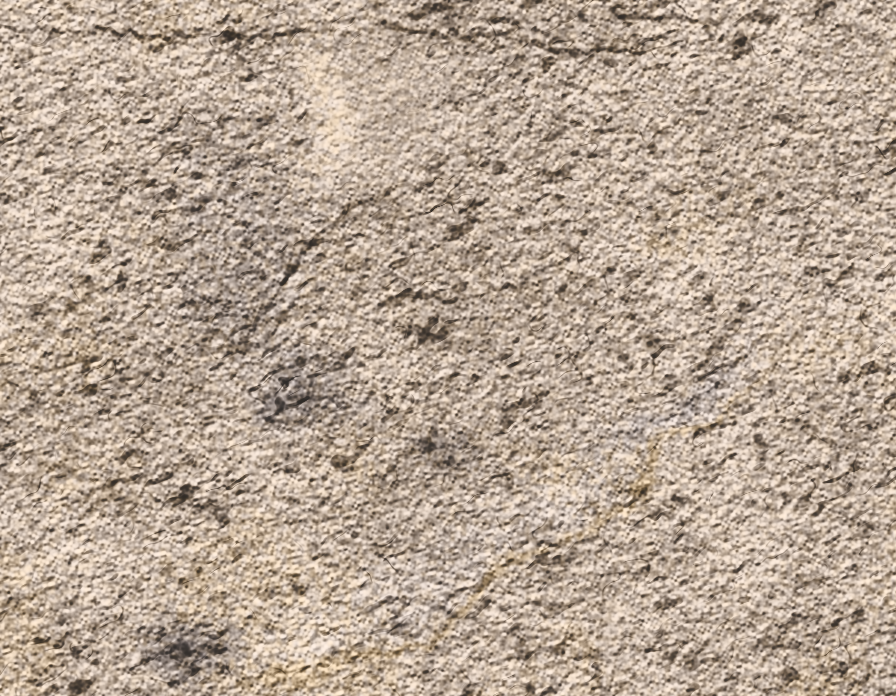
Reproduce this texture procedurally as a Shadertoy shader.

```glsl
#define BASE_TONE 0.705
#define GRAIN_SCALE 62.0
#define GRAIN_RELIEF 1.20
#define SPECKLE_AMOUNT 0.30
#define PIT_DEPTH 0.30
#define CRACK_DEPTH 0.36
#define STAIN_DEPTH 0.23
#define MOTTLE_AMOUNT 0.20
#define BEDDING_ANGLE 0.45

float hash(vec2 p) {
    vec3 q = fract(p.xyx * 0.1031);
    q += dot(q, q.yzx + 33.33);
    return fract((q.x + q.y) * q.z);
}

float noise(vec2 p) {
    vec2 i = floor(p), f = fract(p);
    f = f * f * (3.0 - 2.0 * f);
    return mix(mix(hash(i), hash(i + vec2(1, 0)), f.x),
               mix(hash(i + vec2(0, 1)), hash(i + vec2(1, 1)), f.x), f.y);
}

mat2 rotation(float a) {
    return mat2(cos(a), sin(a), -sin(a), cos(a));
}

float fbm(vec2 p) {
    float sum = 0.0, amp = 0.5;
    for (int i = 0; i < 4; i++) {
        sum += amp * noise(p);
        p = rotation(0.6) * p * 2.03 + 17.3;
        amp *= 0.5;
    }
    return sum / 0.9375;
}

// Crystal surface: three octaves with strong fine detail
float grainHeight(vec2 p) {
    p = p * GRAIN_SCALE + 40.0;
    return 0.28 * noise(p) + 0.30 * noise(rotation(0.7) * p * 2.0 + 9.0)
         + 0.27 * noise(rotation(1.3) * p * 3.7 + 60.0);
}

float segment(vec2 p, vec2 a, vec2 b) {
    vec2 pa = p - a, ba = b - a;
    return length(pa - ba * clamp(dot(pa, ba) / dot(ba, ba), 0.0, 1.0));
}

float crack(vec2 p, vec2 a, vec2 b, float width) {
    return smoothstep(width, width * 0.2, segment(p, a, b));
}

float blob(vec2 p, vec2 centre, vec2 radius) {
    vec2 d = (p - centre) / radius;
    return smoothstep(1.3, 0.3, length(d));
}

void mainImage(out vec4 fragColor, in vec2 fragCoord) {
    vec2 p = fragCoord / iResolution.y;

    // Warped coordinates give ragged outlines
    vec2 wobble = vec2(fbm(p * 11.0), fbm(p * 11.0 + 31.0)) - 0.5;
    vec2 jitter = vec2(noise(p * 70.0), noise(p * 70.0 + 53.0)) - 0.5;
    vec2 ragged = p + 0.035 * wobble + 0.010 * jitter;
    vec2 soft = p + 0.12 * wobble;
    vec2 bed = rotation(-BEDDING_ANGLE) * (p + 0.02 * wobble);

    // Grain lit from above, with deeper shade than highlight
    float relief = grainHeight(p) - grainHeight(p + vec2(-0.0012, 0.0036));
    relief *= GRAIN_RELIEF * (relief < 0.0 ? 1.3 : 0.95);
    float grain = relief + SPECKLE_AMOUNT * (noise(p * 235.0) - 0.5);

    // Broad mottling
    float mottle = fbm(p * 5.0 + 3.0) - 0.5;
    float tone = BASE_TONE + MOTTLE_AMOUNT
               * (mottle + 0.7 * (fbm(bed * vec2(14.0, 26.0) + 80.0) - 0.5));

    // Many short crevices along the bedding
    vec2 pitted = bed + 0.009 * jitter;
    float density = noise(p * 16.0 + 7.0);
    float pits = smoothstep(0.33, 0.10, noise(pitted * vec2(48.0, 120.0) + 20.0));
    float ridge = 1.0 - abs(2.0 * noise(pitted * vec2(30.0, 55.0) + 70.0) - 1.0);
    pits += 0.8 * smoothstep(0.84, 1.0, ridge) * smoothstep(0.5, 0.75, noise(p * 52.0));
    pits *= 0.45 + 0.9 * density;

    // Dark weathered stains
    float stain = blob(soft, vec2(0.43, 0.43), vec2(0.09, 0.08))
                + blob(soft, vec2(0.28, 0.07), vec2(0.08, 0.05))
                + 0.5 * blob(soft, vec2(0.36, 0.64), vec2(0.12, 0.22))
                + 0.5 * blob(soft, vec2(0.64, 0.33), vec2(0.07, 0.04))
                + 0.6 * smoothstep(0.035, 0.0, segment(soft, vec2(0.93, 0.36), vec2(1.0, 0.47)));
    stain = min(stain, 1.0) * (0.5 + 0.7 * noise(p * 45.0));
    pits *= 1.0 + 0.4 * stain;

    // Pale worn hollow with a bright left rim
    float hollow = blob(soft, vec2(0.54, 0.84), vec2(0.12, 0.13));
    float rim = blob(soft, vec2(0.46, 0.84), vec2(0.04, 0.13));
    float worn = max(hollow, rim);
    pits *= 1.0 - 0.75 * worn;
    grain *= 1.0 - 0.3 * worn;

    // Curved ochre vein with a pale band above it
    float run = max(soft.x - 0.34, 0.0) / 0.74;
    float above = soft.y - (0.05 + 0.41 * run * run);
    float veinSpan = smoothstep(0.30, 0.40, p.x) * smoothstep(1.18, 1.0, p.x);
    float vein = veinSpan * smoothstep(0.022, 0.0, abs(above));
    float paleBand = veinSpan * smoothstep(0.0, 0.03, above) * smoothstep(0.15, 0.05, above);

    // Long fractures: ledges at the top, a diagonal and a few short ones
    float cracks = crack(ragged, vec2(-0.1, 0.955), vec2(0.50, 0.945), 0.006);
    cracks += crack(ragged, vec2(0.55, 0.958), vec2(0.93, 0.918), 0.006);
    cracks += crack(ragged, vec2(0.79, 0.984), vec2(1.12, 0.974), 0.009);
    cracks += crack(ragged, vec2(0.46, 0.930), vec2(0.52, 0.928), 0.009);
    cracks += 0.7 * crack(ragged, vec2(0.34, 0.50), vec2(0.49, 0.69), 0.007);
    cracks += 0.6 * crack(ragged, vec2(0.49, 0.69), vec2(0.67, 0.78), 0.006);
    cracks += 0.7 * crack(ragged, vec2(0.99, 0.46), vec2(1.10, 0.51), 0.005);
    cracks += 0.7 * crack(ragged, vec2(0.52, 0.555), vec2(0.64, 0.570), 0.005);
    cracks += 0.7 * crack(ragged, vec2(0.69, 0.595), vec2(0.80, 0.585), 0.005);
    cracks = min(cracks, 1.0) * smoothstep(0.15, 0.5, noise(p * 32.0 + 11.0));

    tone += grain + 0.04 * hollow + 0.12 * rim + 0.05 * paleBand - 0.05 * vein;
    tone -= PIT_DEPTH * pits + CRACK_DEPTH * cracks + STAIN_DEPTH * stain;

    // Roll off the deepest shade and brightest crystals
    tone = tone < 0.36 ? 0.16 + 0.20 * exp((tone - 0.36) / 0.20) : tone;
    tone = tone > 0.80 ? 0.95 - 0.15 * exp((0.80 - tone) / 0.15) : tone;

    // Mineral tints: warm base, ochre rust, cool grey
    float rust = smoothstep(0.50, 0.75, fbm(p * 6.0 + 45.0) + 0.10 * smoothstep(0.5, 0.0, p.y));
    rust = min(rust * 0.45 + 0.8 * vein + 0.3 * rim, 1.0);
    float fleck = noise(p * 120.0 + 90.0) - 0.5;
    vec3 tint = vec3(0.069, 0.0, -0.062);
    tint = mix(tint, vec3(0.095, 0.0, -0.125), clamp(rust + 0.7 * fleck, 0.0, 1.0));
    tint = mix(tint, vec3(0.04, 0.0, -0.01), clamp(0.7 * stain + 0.3 * paleBand - 0.5 * fleck, 0.0, 0.9));
    tint *= smoothstep(0.0, 0.45, tone);

    fragColor = vec4(clamp(tone + tint, 0.0, 1.0), 1.0);
}
```
